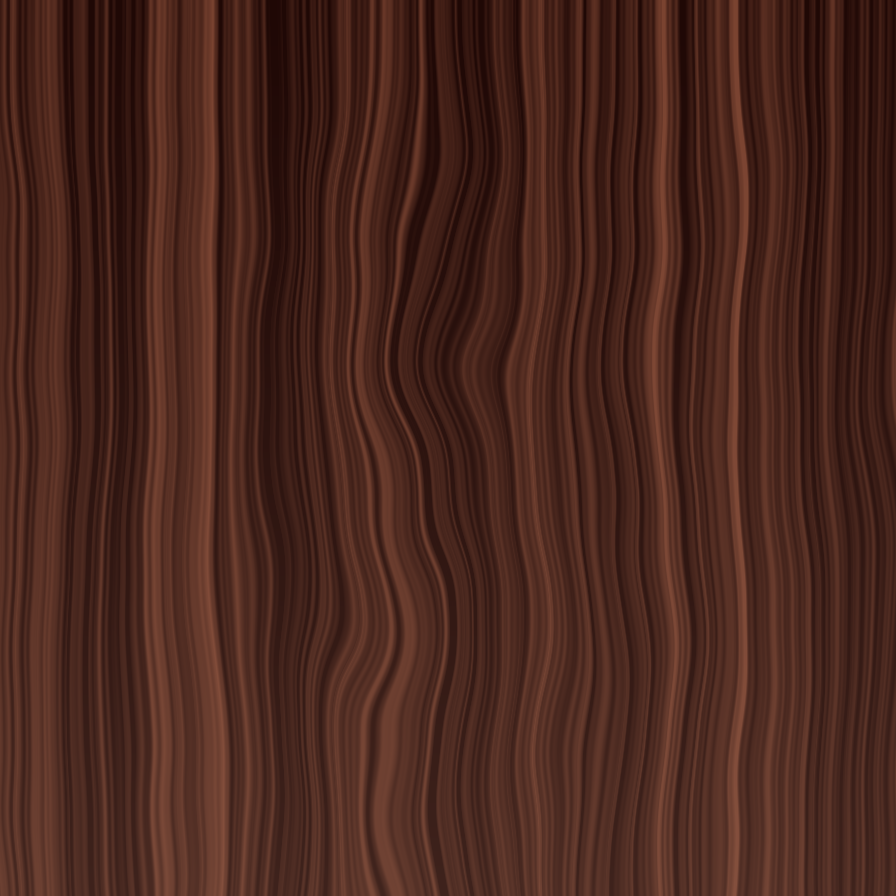
Give the GLSL for this texture, as a Shadertoy shader.

```glsl
const float TAU = 6.2831853;
const vec3 DARK_WOOD = vec3(0.12, 0.03, 0.02);
const vec3 LIGHT_WOOD = vec3(0.46, 0.25, 0.18);
const vec3 PALE_SHEEN = vec3(0.64, 0.47, 0.40);

float hash(vec2 p) {
    vec3 q = fract(vec3(p.xyx) * 0.1031);
    q += dot(q, q.yzx + 33.33);
    return fract((q.x + q.y) * q.z);
}

float cornerSlope(vec2 cell, vec2 offset) {
    float angle = TAU * hash(cell);
    return dot(vec2(cos(angle), sin(angle)), offset);
}

float gradientNoise(vec2 p) {
    vec2 cell = floor(p);
    vec2 f = p - cell;
    vec2 w = f * f * f * (f * (f * 6.0 - 15.0) + 10.0);
    vec2 e = vec2(1.0, 0.0);
    float low = mix(cornerSlope(cell, f), cornerSlope(cell + e.xy, f - e.xy), w.x);
    float high = mix(cornerSlope(cell + e.yx, f - e.yx), cornerSlope(cell + e.xx, f - e.xx), w.x);
    return mix(low, high, w.y);
}

// Sideways drift of the fibres: straight at the top, wavy in the middle
float fibreDrift(vec2 uv, float amount) {
    float centre = exp(-pow((uv.x - 0.47) / 0.14, 2.0));
    float reach = (0.35 + 0.65 * centre) * (1.0 - smoothstep(0.72, 1.0, uv.y));
    float wave = gradientNoise(uv * vec2(5.0, 3.2) + vec2(7.3, 21.6));
    float kink = gradientNoise(uv * vec2(9.0, 7.0) + vec2(41.2, 3.7));
    return amount * reach * (wave + 0.4 * kink);
}

// Long fibres, nearly constant along the grain
float fibres(float x, float y, float density, float seed) {
    return gradientNoise(vec2(x * density + seed, y * 0.25 + seed * 1.37));
}

// Scattered pale ribs, each with a thin dark seam at its side
float ribs(float x, float count, float halfWidth, float seed) {
    float sum = 0.0;
    float cell = floor(x * count);
    for (float i = -1.0; i <= 1.0; i++) {
        vec2 id = vec2(cell + i + 50.0, seed);
        float centre = (cell + i + 0.15 + 0.7 * hash(id)) / count;
        float width = halfWidth * mix(0.6, 1.3, hash(id + 17.0));
        float d = (x - centre) / width;
        float strength = mix(0.4, 1.0, hash(id + 31.0));
        float pale = 1.0 - smoothstep(0.65, 1.15, abs(d));
        float seam = exp(-pow((d - 1.6) / 0.4, 2.0));
        sum += strength * (pale - 0.6 * seam);
    }
    return sum;
}

float grainTone(float x, float y) {
    float tone = 0.34 - 0.11 * cos(TAU * (x - 0.115) / 0.204);
    tone += 0.20 * fibres(x, y, 13.0, 3.1);
    tone += 0.32 * fibres(x, y, 38.0, 11.7);
    tone += 0.52 * fibres(x, y, 88.0, 23.4);
    tone += 0.60 * fibres(x, y, 165.0, 37.9);
    tone += 0.30 * fibres(x, y, 235.0, 52.3);
    tone += 0.34 * ribs(x, 10.0, 0.008, 5.0);
    tone += 0.24 * ribs(x, 30.0, 0.003, 9.0);
    return clamp(tone, 0.0, 1.05);
}

void mainImage(out vec4 fragColor, in vec2 fragCoord) {
    vec2 uv = fragCoord / iResolution.xy;
    float x = uv.x + fibreDrift(uv, 0.07);

    // Grain colour
    vec3 colour = mix(DARK_WOOD, LIGHT_WOOD, grainTone(x, uv.y));

    // Soft sheen growing towards the bottom
    float sheen = 0.24 * pow(1.0 - uv.y, 1.2);
    colour = mix(colour, PALE_SHEEN, sheen);

    fragColor = vec4(colour, 1.0);
}
```
